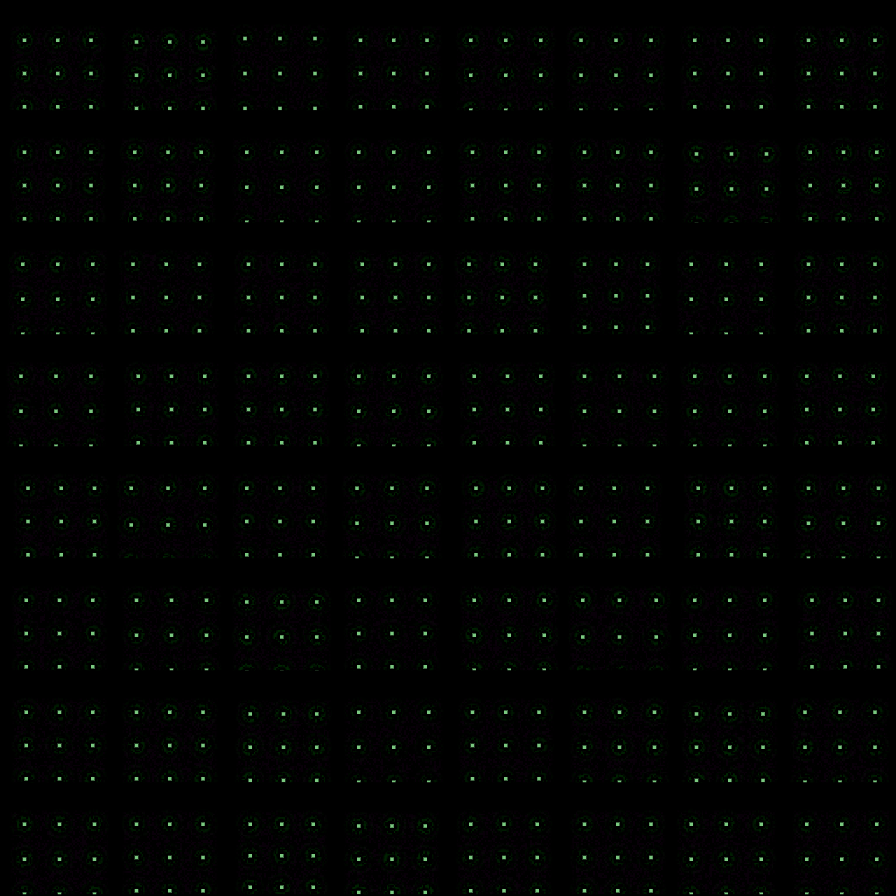
Give the GLSL for this pattern, as a WebGL 2 fragment shader.

```glsl
#version 300 es
precision highp float;
// Eight by eight blocks of three by three green dots with faint rings, on black.

uniform vec2 u_resolution;
out vec4 fragColor;

// Integer hash: three values in 0..1 for a lattice point.
vec3 hash3(vec2 lattice, uint seed) {
  uvec3 v = uvec3(uvec2(lattice), seed) * 1664525u + 1013904223u;
  v.x += v.y * v.z; v.y += v.z * v.x; v.z += v.x * v.y;
  v ^= v >> 16u;
  v.x += v.y * v.z; v.y += v.z * v.x; v.z += v.x * v.y;
  return vec3(v >> 8u) / 16777216.0;
}

void main() {
  // The canvas spans 512 units, each block 64, with y running down.
  vec2 canvas = gl_FragCoord.xy / u_resolution * 512.0;
  canvas.y = 512.0 - canvas.y;
  float pixel = 512.0 / min(u_resolution.x, u_resolution.y);
  vec2 block = floor(canvas / 64.0);
  vec2 p = canvas - block * 64.0;

  // Each block has its own dot spacing and a small offset.
  vec3 vary = hash3(block, 7u);
  float spacing = 18.0 + step(0.02, vary.x) + step(0.57, vary.x) + step(0.95, vary.x);
  float shift = floor((vary.y + hash3(block, 19u).x) * 2.5 - 2.0);
  float drop = step(0.92, vary.z) - step(vary.z, 0.08);
  vec2 center = vec2(33.0 + shift, 23.0 + drop + spacing);

  // Offset to the nearest of the nine dots.
  vec2 local = p - center;
  vec2 d = local - spacing * clamp(round(local / spacing), -1.0, 1.0);
  float radius = length(d);

  // Square dots, cut off by the lower edge of the block.
  float dot2 = clamp((1.0 - max(abs(d.x), abs(d.y))) / pixel + 0.5, 0.0, 1.0);
  float inside = clamp((63.0 - p.y) / pixel + 0.5, 0.0, 1.0);

  // Grainy green rings near the dots, dim violet specks between them.
  vec3 grain = hash3(floor(canvas), 31u);
  float rings = 0.5 + 0.5 * cos(radius * 1.6);
  float halo = rings * smoothstep(10.0, 2.0, radius) * smoothstep(0.25, 0.8, grain.x);
  float reach = max(abs(local.x), abs(local.y)) - spacing;
  float group = 1.0 - smoothstep(5.0, 9.0, reach);
  float specks = smoothstep(0.55, 0.85, grain.y) * smoothstep(4.0, 8.0, radius) * group;

  vec3 color = vec3(0.0, 0.13, 0.005) * halo * (0.7 + 0.6 * vary.z);
  color += vec3(0.035, 0.0, 0.035) * specks;
  color = mix(color, vec3(0.48, 0.79, 0.50), dot2);
  fragColor = vec4(color * inside, 1.0);
}
```
